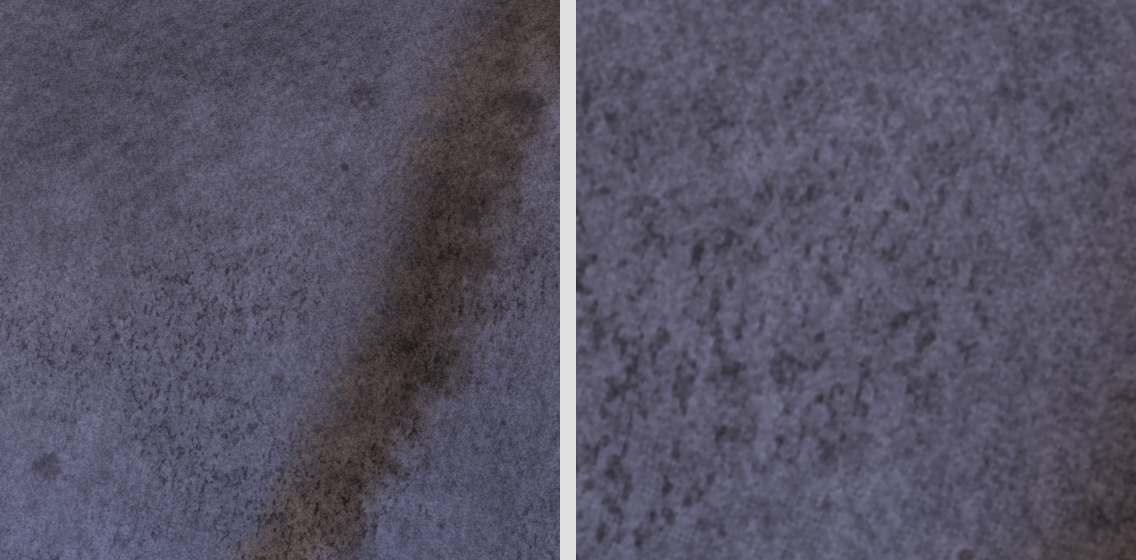
Left: the whole. Right: its middle third, enlarged.
A three.js fragment shader for this texture:

```glsl
// Weathered slate-blue plaster with a diagonal brown rust band, streaky grain and dark stains.
varying vec2 vUv;

const vec3 SLATE_DARK = vec3(0.225, 0.210, 0.255);
const vec3 SLATE_LIGHT = vec3(0.430, 0.420, 0.515);
const vec3 BLUE_TINT = vec3(-0.012, 0.002, 0.022);
const vec3 RUST_DARK = vec3(0.165, 0.135, 0.135);
const vec3 RUST_LIGHT = vec3(0.390, 0.340, 0.345);
const vec3 STAIN = vec3(0.185, 0.155, 0.180);

float hash(vec2 p) {
  return fract(sin(dot(p, vec2(127.1, 311.7))) * 43758.5453);
}

float noise(vec2 p) {
  vec2 i = floor(p);
  vec2 f = fract(p);
  f = f * f * (3.0 - 2.0 * f);
  float low = mix(hash(i), hash(i + vec2(1.0, 0.0)), f.x);
  float high = mix(hash(i + vec2(0.0, 1.0)), hash(i + vec2(1.0, 1.0)), f.x);
  return mix(low, high, f.y);
}

float fbm(vec2 p) {
  float sum = 0.0;
  float amplitude = 0.5;
  for (int i = 0; i < 5; i++) {
    sum += amplitude * noise(p);
    p = mat2(1.6, 1.2, -1.2, 1.6) * p + 7.3;
    amplitude *= 0.5;
  }
  return sum / 0.97;
}

vec2 rotate(vec2 p, float angle) {
  float c = cos(angle);
  float s = sin(angle);
  return vec2(c * p.x + s * p.y, c * p.y - s * p.x);
}

// Soft bell around a point, stretched by radius on each axis
float glow(vec2 p, vec2 center, vec2 radius) {
  vec2 d = (p - center) / radius;
  return exp(-dot(d, d));
}

// Ragged spots, one candidate per grid cell
float stains(vec2 p, float cells, float maxRadius, float density, float seed) {
  vec2 q = p * cells;
  float ragged = (fbm(p * 60.0 + seed) - 0.5) * 2.6;
  float cover = 0.0;
  for (int y = -1; y <= 1; y++) {
    for (int x = -1; x <= 1; x++) {
      vec2 cell = floor(q) + vec2(float(x), float(y));
      vec2 center = cell + 0.2 + 0.6 * vec2(hash(cell + seed), hash(cell + seed + 19.7));
      float radius = maxRadius * mix(0.4, 1.0, hash(cell + seed + 41.3));
      float d = length(q - center) / radius + ragged;
      float strength = mix(0.3, 0.9, hash(cell + seed + 67.1));
      float present = step(hash(cell + seed + 83.9), density);
      cover = max(cover, present * strength * (1.0 - smoothstep(0.2, 1.4, d)));
    }
  }
  return cover;
}

// Small dark pits, elongated along the given angle, with soft rims
float pits(vec2 p, float angle, vec2 scale) {
  vec2 q = rotate(p, angle) * scale;
  float n = 0.6 * noise(q) + 0.4 * noise(q * 1.9 + 11.0);
  return smoothstep(0.46, 0.85, n);
}

// Fine sand made of three grain sizes, centred on zero
float grain(vec2 p) {
  float fine = noise(rotate(p, 0.4) * 390.0);
  float medium = noise(rotate(p, 1.1) * 240.0 + 31.0);
  float coarse = noise(rotate(p, 0.7) * 130.0 + 57.0);
  return 0.5 * fine + 0.32 * medium + 0.18 * coarse - 0.5;
}

void main() {
  vec2 uv = vUv;
  float cloud = fbm(uv * 3.5 + 2.0) - 0.5;
  float mottle = fbm(uv * 22.0 + 5.0) - 0.5;

  // Grain: fine sand, slanted brushing above, steep streaks below
  float sand = grain(uv);
  float brushed = fbm(rotate(uv, 0.6) * vec2(28.0, 75.0)) - 0.5;
  float steep = fbm(rotate(uv, -0.15) * vec2(95.0, 34.0)) - 0.5;
  float streak = mix(steep, brushed, smoothstep(0.4, 0.8, uv.y));

  // Rust band leaning to the upper right, with a dusty edge
  float axis = 0.545 + 0.42 * uv.y + 0.015 * sin(uv.y * 8.0 - 1.2);
  float offset = uv.x - axis + cloud * 0.07 + mottle * 0.07 + streak * 0.05;
  float halfWidth = mix(0.105, 0.135, uv.y);
  float rust = 1.0 - smoothstep(halfWidth * 0.2, halfWidth * 1.5, abs(offset));
  float core = rust * glow(uv, vec2(0.73, 0.47), vec2(0.22, 0.32));

  // Broad light and shade of the wall
  float shade = 0.68 + 0.40 * cloud + 0.30 * mottle;
  shade -= 0.20 * glow(rotate(uv - vec2(0.27, 0.84), 0.6), vec2(0.0), vec2(0.4, 0.13));
  shade -= 0.12 * smoothstep(0.75, 1.05, uv.y);
  shade -= 0.12 * glow(uv, vec2(0.95, 0.1), vec2(0.25, 0.3));
  shade += 0.10 * glow(uv, vec2(0.46, 0.60), vec2(0.25, 0.2));
  shade += 0.14 * glow(uv, vec2(0.12, 0.13), vec2(0.16, 0.18));
  shade += 0.85 * sand + 0.45 * streak;

  // Pits cover the wall thinly and crowd low down and inside the rust
  float patches = smoothstep(0.32, 0.68, fbm(uv * 6.0 + 13.0));
  float lowWall = 1.0 - smoothstep(0.45, 0.8, uv.y);
  float pitAmount = 0.25 + 0.75 * patches * max(0.2 + 0.8 * lowWall, core);
  float steepPits = pits(uv, -0.2, vec2(170.0, 105.0));
  float slantPits = pits(uv, 0.6, vec2(120.0, 190.0));
  shade -= 0.55 * pitAmount * mix(steepPits, slantPits, smoothstep(0.5, 0.8, uv.y));

  vec3 slate = mix(SLATE_DARK, SLATE_LIGHT, clamp(shade, -0.1, 1.2));
  slate += BLUE_TINT * (1.0 - smoothstep(0.0, 0.55, uv.y));
  float rustShade = shade - 0.04 - 0.24 * core + 0.25 * mottle;
  vec3 brown = mix(RUST_DARK, RUST_LIGHT, clamp(rustShade, -0.1, 1.1));
  vec3 color = mix(slate, brown, rust);

  // Large blots and a few small specks
  float blots = stains(uv, 4.0, 0.15, 0.4, 3.0);
  float specks = stains(uv, 11.0, 0.09, 0.14, 29.0);
  color = mix(color, STAIN + 0.12 * sand, 0.75 * max(blots, specks));
  gl_FragColor = vec4(color, 1.0);
}
```
